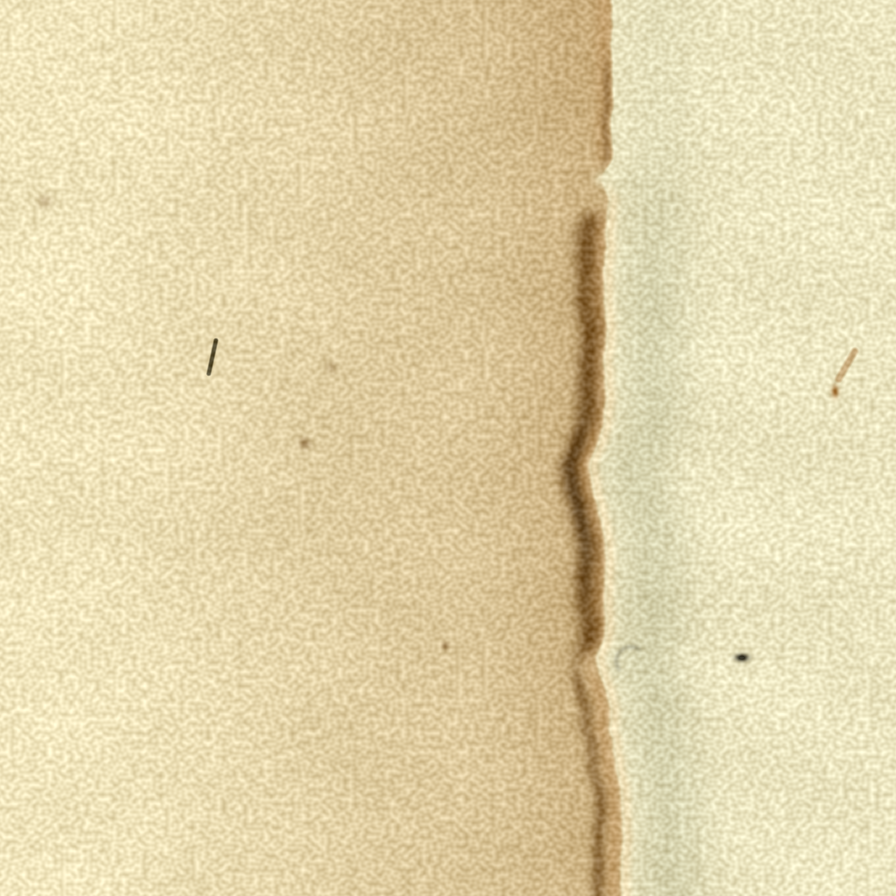
Give the GLSL for this texture, as a WebGL 1 fragment shader.

```glsl
precision highp float;
// Aged paper with a torn vertical fold: a warm sheet darkens towards a ragged
// brown crease, and a paler, greyer sheet lies to its right. Gradient noise
// gives the fibres and stains; small distance-based marks add ink and rust.

uniform vec2 u_resolution;

#define FOLD_X 0.683
#define EDGE_ROUGHNESS 0.004
#define EDGE_SOFTNESS 0.0025
#define FINE_GRAIN 0.16
#define COARSE_GRAIN 0.055
#define STAIN_AMOUNT 0.035
#define PALE_PAPER vec3(0.945, 0.900, 0.740)
#define WARM_PAPER vec3(0.800, 0.690, 0.500)
#define COOL_PAPER vec3(0.925, 0.900, 0.755)
#define CREASE_BROWN vec3(0.470, 0.330, 0.150)
#define TORN_TAN vec3(0.760, 0.600, 0.390)
#define INK vec3(0.230, 0.200, 0.100)

vec2 gradientAt(vec2 cell) {
    vec3 p = fract(vec3(cell.xyx) * vec3(0.1031, 0.1030, 0.0973));
    p += dot(p, p.yzx + 33.33);
    float angle = 6.2832 * fract((p.x + p.y) * p.z);
    return vec2(cos(angle), sin(angle));
}

float gradientNoise(vec2 p) {
    vec2 i = floor(p);
    vec2 f = fract(p);
    vec2 u = f * f * f * (f * (f * 6.0 - 15.0) + 10.0);
    vec2 e = vec2(1.0, 0.0);
    float a = dot(gradientAt(i), f);
    float b = dot(gradientAt(i + e.xy), f - e.xy);
    float c = dot(gradientAt(i + e.yx), f - e.yx);
    float d = dot(gradientAt(i + e.xx), f - e.xx);
    return mix(mix(a, b, u.x), mix(c, d, u.x), u.y);
}

float bump(float x, float center, float width) {
    float d = (x - center) / width;
    return exp(-d * d);
}

float spot(vec2 p, vec2 center, vec2 radius) {
    vec2 d = (p - center) / radius;
    return exp(-dot(d, d));
}

float stroke(vec2 p, vec2 a, vec2 b, float radius) {
    vec2 ab = b - a;
    float h = clamp(dot(p - a, ab) / dot(ab, ab), 0.0, 1.0);
    return 1.0 - smoothstep(radius * 0.4, radius * 1.4, length(p - a - ab * h));
}

// Horizontal position of the torn edge, with t running down the sheet.
float tornEdge(float t) {
    float x = FOLD_X - 0.008 * smoothstep(0.20, 0.26, t);
    x -= 0.011 * bump(t, 0.20, 0.015) + 0.017 * bump(t, 0.53, 0.045);
    x -= 0.008 * bump(t, 0.74, 0.025);
    x += 0.018 * smoothstep(0.74, 0.92, t);
    return x + EDGE_ROUGHNESS * (gradientNoise(vec2(3.5, t * 28.0))
        + 0.5 * gradientNoise(vec2(8.5, t * 75.0)));
}

vec3 paper(vec2 p, float d, float t) {
    // Left sheet: broad warm shading that deepens near the fold.
    float warmth = 0.62 * smoothstep(0.05, 0.62, p.x) + 0.32 * smoothstep(-0.16, 0.0, d);
    warmth += 0.14 * bump(t, 0.0, 0.16) * smoothstep(0.25, 0.65, p.x);
    warmth += 0.08 * bump(t, 0.52, 0.20) * bump(p.x, 0.28, 0.2);
    vec3 left = mix(PALE_PAPER, WARM_PAPER, warmth);

    // Right sheet: a grey hollow follows the fold.
    float hollow = bump(d, 0.055, 0.042) * (0.35 + 0.65 * smoothstep(0.10, 0.35, t));
    vec3 right = COOL_PAPER - hollow * vec3(0.085, 0.075, 0.075);
    return mix(left, right, smoothstep(-EDGE_SOFTNESS, EDGE_SOFTNESS, d));
}

vec3 addCrease(vec3 color, vec2 p, float d, float t) {
    float middle = smoothstep(0.225, 0.255, t) * (1.0 - smoothstep(0.71, 0.75, t));
    float lower = smoothstep(0.72, 0.77, t);
    float upper = 1.0 - smoothstep(0.17, 0.195, t);
    float inside = 1.0 - smoothstep(-0.003, 0.003, d);
    float wobble = 0.007 * gradientNoise(vec2(t * 20.0, 5.3));
    float tan_ = bump(d, -0.008, 0.011) * (middle + lower * 0.8 + upper * 0.65);
    float band = bump(d, -0.019 + wobble, 0.013) * middle;
    band += bump(d, -0.025 + wobble, 0.008) * lower * 0.75;
    band += bump(d, -0.006, 0.005) * upper * smoothstep(0.05, 0.09, t) * 0.45;
    band *= 0.92 + 0.35 * gradientNoise(vec2(p.x * 60.0, t * 18.0));
    color = mix(color, TORN_TAN, clamp(tan_ * inside, 0.0, 1.0) * 0.8);
    color = mix(color, CREASE_BROWN, clamp(band * inside, 0.0, 0.95));
    float core = bump(d, -0.021, 0.008) * bump(t, 0.56, 0.10) * inside;
    color *= 1.0 - 0.22 * core;
    // Pale fibres on the lip and in the small notch.
    float lip = bump(d, 0.006, 0.006) * smoothstep(0.18, 0.24, t);
    color = mix(color, vec3(0.95, 0.87, 0.70), lip * 0.7);
    return mix(color, COOL_PAPER, 0.8 * spot(p, vec2(0.674, 0.80), vec2(0.010, 0.008)));
}

vec3 addMarks(vec3 color, vec2 p) {
    color = mix(color, INK, 0.85 * stroke(p, vec2(0.241, 0.620), vec2(0.233, 0.583), 0.0026));
    color = mix(color, INK * 0.6, min(1.0, 1.2 * spot(p, vec2(0.828, 0.266), vec2(0.007, 0.004))));
    vec3 rust = vec3(0.60, 0.37, 0.13);
    color = mix(color, rust, 0.8 * spot(p, vec2(0.932, 0.563), vec2(0.004, 0.007)));
    color = mix(color, rust, 0.45 * stroke(p, vec2(0.936, 0.577), vec2(0.954, 0.608), 0.004));
    float specks = spot(p, vec2(0.497, 0.279), vec2(0.004)) + spot(p, vec2(0.340, 0.505), vec2(0.006))
        + 0.6 * spot(p, vec2(0.050, 0.775), vec2(0.007)) + 0.5 * spot(p, vec2(0.370, 0.590), vec2(0.006));
    color = mix(color, CREASE_BROWN, 0.6 * specks);
    vec2 curl = p - vec2(0.704, 0.262);
    float arc = bump(length(curl), 0.016, 0.003) * smoothstep(-0.004, 0.008, curl.y - curl.x);
    return color * (1.0 - 0.16 * arc);
}

void main() {
    vec2 p = gl_FragCoord.xy / u_resolution;
    float t = 1.0 - p.y;
    float d = p.x - tornEdge(t);
    vec3 color = addMarks(addCrease(paper(p, d, t), p, d, t), p);
    float grain = FINE_GRAIN * gradientNoise(p * vec2(170.0, 190.0));
    grain += COARSE_GRAIN * gradientNoise(p * vec2(65.0, 85.0) + 17.0);
    grain += STAIN_AMOUNT * gradientNoise(p * vec2(7.0, 11.0) + 41.0);
    color += grain * vec3(0.85, 0.95, 1.10);
    gl_FragColor = vec4(clamp(color, 0.0, 1.0), 1.0);
}
```
